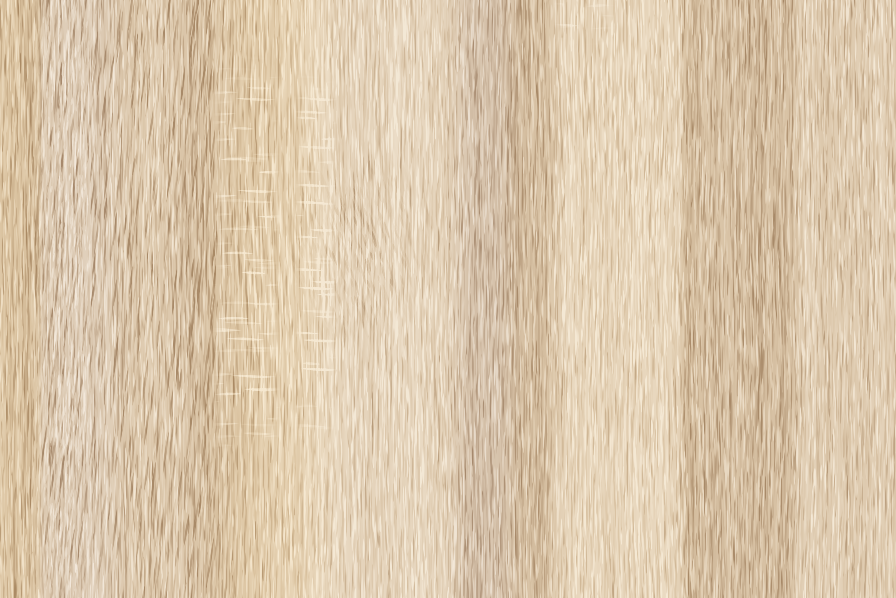
This texture is drawn by a WebGL 1 fragment shader. Its source:

```glsl
precision highp float;
uniform vec2 u_resolution;

const vec3 DARK_GRAIN = vec3(0.66, 0.54, 0.41);
const vec3 MID_WOOD = vec3(0.85, 0.765, 0.65);
const vec3 PALE_WOOD = vec3(0.945, 0.895, 0.82);
const vec3 WARM_SHIFT = vec3(0.012, 0.002, -0.028);

vec2 hash2(vec2 p) {
  vec3 q = fract(vec3(p.xyx) * vec3(0.1031, 0.1030, 0.0973));
  q += dot(q, q.yzx + 33.33);
  return fract((q.xx + q.yz) * q.zy);
}

// Soft-edged interval
float band(float x, float from, float to, float soft) {
  return smoothstep(from - soft, from + soft, x)
       * (1.0 - smoothstep(to - soft, to + soft, x));
}

float blob(vec2 p, vec2 center, vec2 radius) {
  vec2 d = (p - center) / radius;
  return exp(-dot(d, d));
}

// Layered sines, roughly -1 to 1
float waves(vec2 p) {
  return 0.45 * sin(p.x + 1.7 * sin(p.y))
       + 0.33 * sin(2.3 * p.x - 1.3 * p.y + 1.1)
       + 0.22 * sin(5.1 * p.x + 2.7 * p.y + 4.0);
}

// Cellular field of tapered vertical strokes with random strength
float strokes(vec2 p, vec2 size, float halfWidth, float seed) {
  vec2 q = p / size;
  vec2 cell = floor(q);
  float soft = 0.1 * halfWidth + 0.4 / (u_resolution.y * size.x);
  float mark = 0.0;
  for (int j = -1; j <= 1; j++) {
    for (int i = -1; i <= 1; i++) {
      vec2 id = cell + vec2(float(i), float(j));
      vec2 jitter = hash2(id + seed);
      vec2 shape = hash2(id + seed + 57.0);
      vec2 d = q - id - jitter;
      float along = d.y / mix(0.35, 0.95, shape.x);
      float width = halfWidth * (1.0 - along * along);
      float ink = 1.0 - smoothstep(width - soft, width + soft, abs(d.x));
      ink *= 1.0 - smoothstep(0.85, 1.05, abs(along));
      mark = max(mark, ink * mix(0.2, 1.0, shape.y));
    }
  }
  return mark;
}

// Broad lightness of the boards across the width
float boardTone(float u) {
  float tone = 0.71;
  tone -= 0.20 * band(u, -0.1, 0.045, 0.003);
  tone -= 0.07 * band(u, 0.045, 0.245, 0.003);
  tone -= 0.10 * band(u, 0.19, 0.245, 0.02);
  tone -= 0.16 * band(u, 0.245, 0.29, 0.02);
  tone += 0.07 * band(u, 0.33, 0.51, 0.03);
  tone -= 0.23 * band(u, 0.512, 0.62, 0.018);
  tone += 0.08 * band(u, 0.63, 0.76, 0.02);
  tone -= 0.24 * band(u, 0.761, 0.89, 0.008);
  tone -= 0.06 * band(u, 0.89, 1.1, 0.02);
  return tone;
}

float boardWarmth(float u) {
  return 0.7 * band(u, -0.1, 0.045, 0.003) - 0.6 * band(u, 0.045, 0.13, 0.03)
       + 0.8 * band(u, 0.245, 0.36, 0.04) - 0.8 * band(u, 0.51, 0.57, 0.02)
       + 0.3 * band(u, 0.62, 0.77, 0.03);
}

void main() {
  vec2 p = gl_FragCoord.xy / u_resolution.y;
  float u = gl_FragCoord.x / u_resolution.x;
  float slanted = band(u, 0.045, 0.245, 0.004);
  float fleck = blob(vec2(u, p.y), vec2(0.40, 0.58), vec2(0.06, 0.12));

  // Grain direction: gentle wander, plus lean in the second board
  vec2 g = p;
  g.x += 0.004 * waves(vec2(p.x * 6.0, p.y * 5.0));
  g.x += 0.0005 * waves(vec2(p.x * 70.0, p.y * 60.0));
  vec2 lean = g - vec2(0.12 * p.y, 0.0);

  float tone = boardTone(u);
  tone += 0.07 * waves(vec2(g.x * 47.0, p.y * 1.5));
  tone += 0.05 * waves(vec2(g.x * 171.0, p.y * 3.0));

  // Growth rings bending through the third and fourth boards
  float bend = 0.06 * exp(-pow((p.y - 0.72) / 0.25, 2.0));
  float rings = sin(270.0 * (g.x + bend) + 1.5 * sin(p.y * 7.0));
  tone += 0.06 * rings * band(u, 0.26, 0.37, 0.015);
  float arch = sin(210.0 * (g.x + 0.05 * p.y * p.y));
  tone += 0.06 * arch * (band(u, 0.515, 0.58, 0.01) * smoothstep(0.5, 0.95, p.y)
                       + band(u, 0.0, 0.045, 0.003));

  // Fine fibres, pale limed pores and longer dark pores
  float longGrain = strokes(g, vec2(0.010, 0.16), 0.15, 11.0);
  float fineDark = strokes(g, vec2(0.0068, 0.045), 0.20, 23.0);
  float finePale = strokes(g + 0.31, vec2(0.0072, 0.038), 0.21, 41.0);
  float leaning = strokes(lean, vec2(0.015, 0.05), 0.12, 71.0);
  float limed = strokes(lean, vec2(0.008, 0.018), 0.22, 83.0);
  float dashes = strokes(g - vec2(-0.3 * p.y, 0.0), vec2(0.011, 0.020), 0.2, 97.0);
  tone -= 0.20 * longGrain + 0.40 * fineDark;
  tone += 0.42 * finePale;
  tone -= 0.45 * leaning * slanted + 0.32 * dashes * fleck;
  tone += 0.30 * limed * (band(u, 0.045, 0.10, 0.02) + 0.5 * fleck);

  // Pale rays crossing the grain
  vec2 across = vec2(p.y + 0.001 * sin(p.x * 60.0), p.x);
  float rays = strokes(across, vec2(0.035, 0.045), 0.06, 131.0);
  float rayArea = band(u, 0.245, 0.305, 0.01) * band(p.y, 0.28, 0.86, 0.06)
                + band(u, 0.335, 0.37, 0.008) * band(p.y, 0.30, 0.84, 0.05)
                + 0.7 * band(u, 0.625, 0.68, 0.01) * smoothstep(0.92, 0.97, p.y);
  tone += 0.5 * rays * rayArea;

  tone = clamp(tone, 0.0, 1.05);
  vec3 color = mix(DARK_GRAIN, MID_WOOD, min(tone * 2.0, 1.0));
  color = mix(color, PALE_WOOD, max(tone * 2.0 - 1.0, 0.0));
  color += WARM_SHIFT * boardWarmth(u);
  gl_FragColor = vec4(color, 1.0);
}
```
